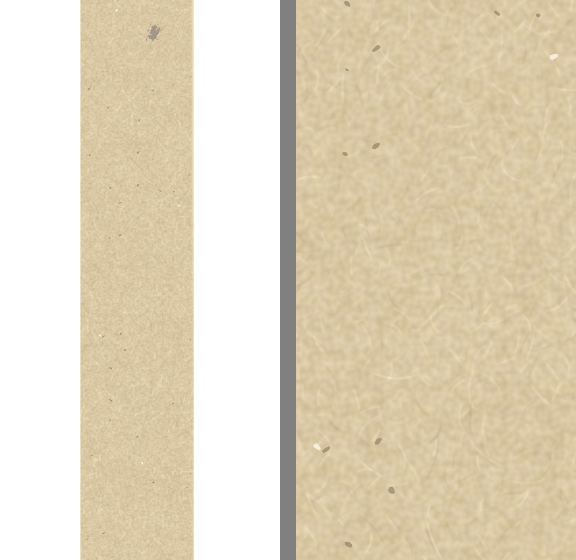
Left, the full canvas; right, a detail of the centre.
Reproduce this texture procedurally as a WebGL 1 fragment shader.

```glsl
precision highp float;
// A tall strip of raw kraft board on white: soft mottling and fine grain from
// gradient noise, layers of short curved fibres scattered one per grid cell,
// sparse specks, a grey stain near the top and a pale cut edge on the right.

uniform vec2 u_resolution;

const vec3 WHITE = vec3(1.0);
const vec3 BOARD = vec3(0.852, 0.782, 0.642);
const vec3 STAIN = vec3(0.57, 0.53, 0.50);
const vec3 SPECK = vec3(0.56, 0.49, 0.39);
const vec3 FLECK = vec3(0.98, 0.96, 0.91);
const vec2 STRIP = vec2(0.287, 0.692);

vec3 hash3(vec2 cell, float seed) {
  vec3 q = fract(vec3(cell.xyx + seed * 17.3) * vec3(0.1031, 0.1030, 0.0973));
  q += dot(q, q.yxz + 33.33);
  return fract((q.xxy + q.yzz) * q.zyx);
}

float cornerSlope(vec2 cell, vec2 offset, float seed) {
  float angle = 6.2832 * hash3(cell, seed).x;
  return dot(vec2(cos(angle), sin(angle)), offset);
}

float gradientNoise(vec2 p, float seed) {
  vec2 i = floor(p), f = fract(p);
  vec2 w = f * f * f * (f * (f * 6.0 - 15.0) + 10.0);
  vec2 e = vec2(1.0, 0.0);
  float low = mix(cornerSlope(i, f, seed), cornerSlope(i + e, f - e, seed), w.x);
  float high = mix(cornerSlope(i + e.yx, f - e.yx, seed),
                   cornerSlope(i + e.xx, f - e.xx, seed), w.x);
  return mix(low, high, w.y);
}

// Coverage of one slightly bowed stroke with tapered ends, centred on zero.
float fibre(vec2 p, float angle, float reach, float bow, float width, float soft) {
  vec2 axis = vec2(cos(angle), sin(angle));
  float along = dot(p, axis) / reach;
  float across = dot(p, vec2(-axis.y, axis.x)) - bow * reach * (along * along - 0.4);
  float body = 1.0 - smoothstep(width - 0.5 * soft, width + soft, abs(across));
  return body * (1.0 - smoothstep(0.6, 1.0, abs(along)));
}

// Summed light (+) and dark (-) fibres; density is the share of filled cells.
float fibreLayer(vec2 p, float cells, float density, float width, float px, float seed) {
  vec2 g = p * cells;
  vec2 home = floor(g);
  float sum = 0.0;
  for (int y = -1; y <= 1; y++) {
    for (int x = -1; x <= 1; x++) {
      vec2 cell = home + vec2(float(x), float(y));
      vec3 place = hash3(cell, seed);
      vec3 form = hash3(cell, seed + 5.0);
      float angle = 1.25 + (form.x - 0.5) * 2.6;
      float reach = mix(0.35, 0.8, form.y);
      float bow = (form.z - 0.5) * 0.7;
      float tone = fract(place.z * 7.0 + form.y) * 2.0 - 0.85;
      sum += step(place.z, density) * tone
           * fibre(g - cell - place.xy, angle, reach, bow, width * cells, px * cells);
    }
  }
  return sum;
}

// Scattered irregular dots, at most one per cell and kept inside it.
float specks(vec2 p, float cells, float density, float radius, float px, float seed) {
  vec2 g = p * cells;
  vec2 cell = floor(g);
  vec3 r = hash3(cell, seed);
  vec2 d = (g - cell - mix(vec2(0.25), vec2(0.75), r.xy)) / cells;
  d.x += d.y * (r.x - 0.5) * 1.6;
  float size = radius * mix(0.6, 1.2, r.y);
  float dist = length(d) + radius * 0.6 * gradientNoise(p * 160.0, seed);
  return step(r.z, density) * (1.0 - smoothstep(size - px * 0.5, size + px * 0.5, dist));
}

float stainMask(vec2 p, vec2 centre, float size) {
  vec2 d = (p - centre) / size;
  d.x -= 0.25 * d.y;
  float ragged = 0.9 * gradientNoise(p * 70.0, 31.0) + 0.5 * gradientNoise(p * 150.0, 32.0);
  return 1.0 - smoothstep(0.65, 1.05, length(d * vec2(1.25, 0.85)) + ragged);
}

float boardTone(vec2 p, float px) {
  float mottle = 0.016 * gradientNoise(p * 9.0, 1.0) + 0.024 * gradientNoise(p * 32.0, 2.0);
  float grain = 0.040 * gradientNoise(p * 75.0, 3.0) + 0.055 * gradientNoise(p * 135.0, 4.0);
  float strands = 0.034 * fibreLayer(p, 44.0, 0.9, 0.0012, px, 11.0)
                + 0.034 * fibreLayer(p + 0.37, 33.0, 0.8, 0.0014, px, 12.0)
                + 0.042 * fibreLayer(p + 0.71, 21.0, 0.4, 0.0012, px, 13.0);
  return mottle + grain + strands;
}

void main() {
  vec2 p = gl_FragCoord.xy / u_resolution.x;
  float px = 1.0 / u_resolution.x;

  // Board surface, with blue varying a little more than red.
  vec3 board = BOARD + boardTone(p, px) * vec3(0.94, 1.0, 1.12);
  board.b += 0.025 * gradientNoise(p * 60.0, 6.0);

  // Inclusions and the stain.
  board = mix(board, SPECK, 0.65 * specks(p, 17.0, 0.13, 0.0032, px, 21.0));
  board = mix(board, FLECK, 0.85 * specks(p, 13.0, 0.045, 0.0045, px, 22.0));
  board = mix(board, STAIN, 0.75 * stainMask(p, vec2(0.549, 1.882), 0.026));

  // Pale cut edge, fading towards the bottom, then the strip outline.
  float cut = smoothstep(STRIP.y - 0.010, STRIP.y - 0.004, p.x);
  board = mix(board, vec3(0.94, 0.88, 0.74), cut * mix(0.15, 0.65, smoothstep(0.8, 1.5, p.y)));
  float inside = smoothstep(-px, px, p.x - STRIP.x) * smoothstep(-px, px, STRIP.y - p.x);
  gl_FragColor = vec4(mix(WHITE, board, inside), 1.0);
}
```
